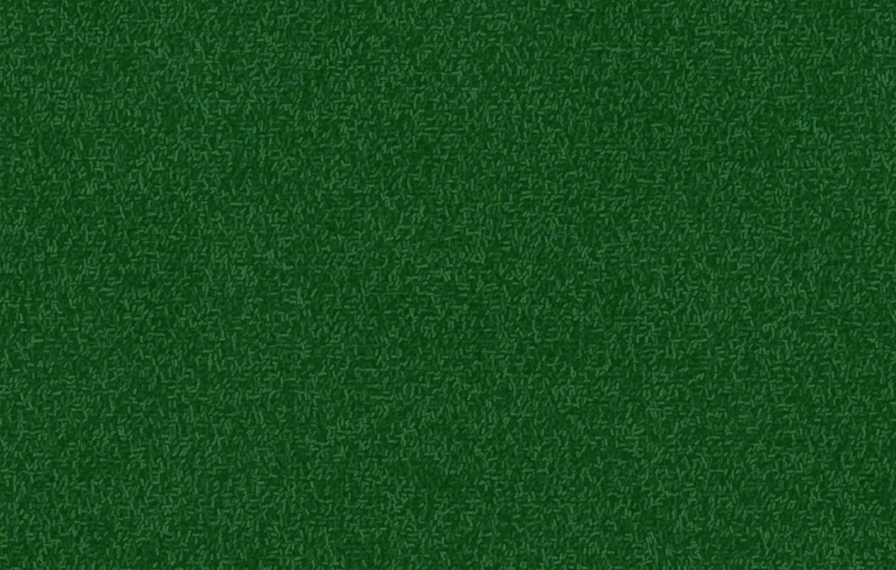
This texture is drawn by a Shadertoy shader. Its source:

```glsl
// Dark green woven cloth: fine rows of short, pale, mostly slanted thread loops.

const vec3 SHADOW_GREEN = vec3(0.040, 0.250, 0.070);
const vec3 THREAD_GREEN = vec3(0.172, 0.392, 0.212);
const vec3 TEAL_SHIFT = vec3(-0.022, 0.000, 0.030);
const float ROWS = 100.0;          // thread rows over the canvas height
const float STITCH_ASPECT = 0.9;   // stitch width relative to row height

// Sine-free hash: two random values in 0..1 per cell
vec2 hash22(vec2 p) {
    vec3 q = fract(p.xyx * vec3(0.1031, 0.1030, 0.0973));
    q += dot(q, q.yzx + 33.33);
    return fract((q.xx + q.yz) * q.zy);
}

float valueNoise(vec2 p) {
    vec2 cell = floor(p);
    vec2 f = fract(p);
    f = f * f * (3.0 - 2.0 * f);
    float low = mix(hash22(cell).x, hash22(cell + vec2(1.0, 0.0)).x, f.x);
    float high = mix(hash22(cell + vec2(0.0, 1.0)).x, hash22(cell + 1.0).x, f.x);
    return mix(low, high, f.y);
}

// Distance to a segment centred on the origin
float segmentDistance(vec2 p, vec2 direction, float halfLength) {
    float along = clamp(dot(p, direction), -halfLength, halfLength);
    return length(p - direction * along);
}

// Brightest loop near p: x = brightness, y = signed tint
vec2 threadLoops(vec2 p, float aspect) {
    vec2 best = vec2(0.0);
    float row = floor(p.y);
    for (int j = -1; j <= 1; j++) {
        float y = row + float(j);
        float shift = 0.5 * mod(y, 2.0);
        float column = floor(p.x / aspect - shift);
        for (int i = -1; i <= 1; i++) {
            vec2 id = vec2(column + float(i), y);
            vec2 jitter = hash22(id + 17.0) - 0.5;
            vec2 shape = hash22(id + 251.0);
            vec2 shade = hash22(id + 409.0);
            vec2 center = vec2((id.x + 0.5 + shift) * aspect, y + 0.5);
            center += jitter * vec2(0.65, 0.45);

            // Most loops lean right; some lie flat along the row
            float angle = shape.x < 0.24 ? 0.5 * (shape.y - 0.5)
                                         : mix(0.55, 2.0, shape.y);
            vec2 direction = vec2(cos(angle), sin(angle));
            float d = segmentDistance(p - center, direction, mix(0.24, 0.44, shape.y));
            float light = smoothstep(0.42, 0.06, d) * mix(0.1, 1.2, shade.x);
            if (light > best.x) best = vec2(light, shade.y - 0.5);
        }
    }
    return best;
}

void mainImage(out vec4 fragColor, in vec2 fragCoord) {
    vec2 uv = fragCoord / iResolution.y;
    vec2 cloth = uv * ROWS;

    // Slight wander keeps the rows from looking ruled
    cloth += 0.5 * vec2(valueNoise(uv * 23.0), valueNoise(uv * 19.0 + 70.0));
    vec2 loops = threadLoops(cloth, STITCH_ASPECT);

    // Fibre grain and broad, faint unevenness
    float grain = valueNoise(uv * 235.0 + 31.0) - 0.5;
    float patches = valueNoise(uv * 7.0 + 11.0) - 0.5;
    float tone = loops.x + 0.42 * grain + 0.09 * patches;

    vec3 color = mix(SHADOW_GREEN, THREAD_GREEN, tone);
    color += TEAL_SHIFT * 2.0 * loops.y * loops.x;
    fragColor = vec4(clamp(color, 0.0, 1.0), 1.0);
}
```
